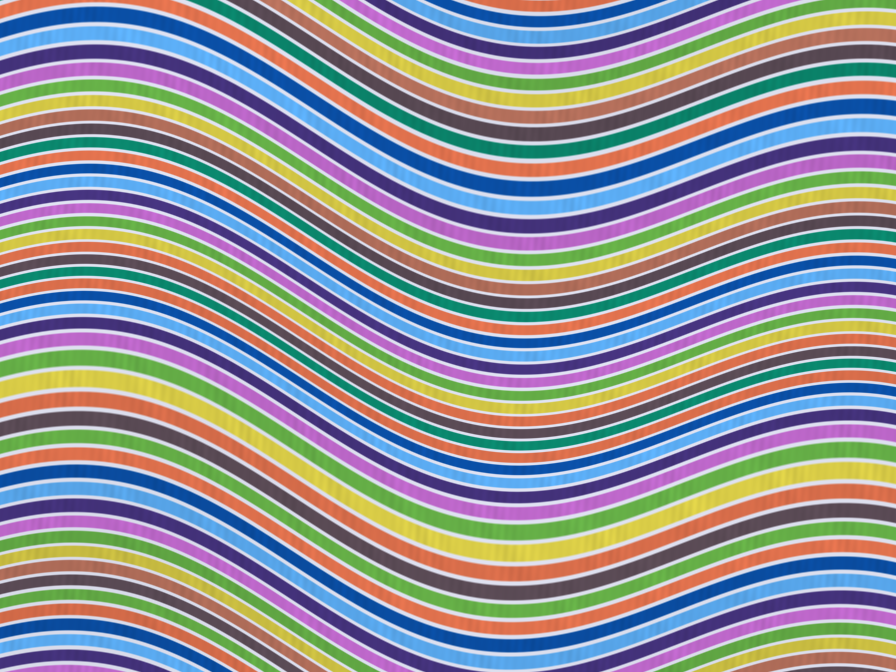
Give the GLSL for this pattern, as a Shadertoy shader.

```glsl
// Crinkled cotton with wavy stripes in ten colours, parted by thin pale lines.

float hash(float n) { return fract(sin(n * 12.9898) * 4375.85); }

float bump(float s, float centre, float width) {
    float d = (s - centre) / width;
    return exp(-d * d);
}

// Depth below the top edge, with the tilted wave straightened out.
float straighten(vec2 p) {
    float x = p.x - 0.165;
    return p.y + 0.165 - 0.12 * x + 0.0938 * cos(5.48 * x + 0.25 * (p.y - 0.5));
}

// Stripe number; the bumps crowd or spread the stripes.
float stripeCoord(float s) {
    return 43.0 * s - 1.27
        - 1.35 * bump(s, 0.391, 0.148)
        + 1.40 * bump(s, 0.747, 0.104)
        - 0.40 * bump(s, 1.042, 0.087);
}

vec3 stripeColour(float id) {
    vec3 palette[10] = vec3[10](
        vec3(0.04, 0.31, 0.65),  // blue
        vec3(0.36, 0.68, 0.96),  // sky
        vec3(0.27, 0.20, 0.49),  // purple
        vec3(0.75, 0.41, 0.80),  // orchid
        vec3(0.40, 0.69, 0.28),  // green
        vec3(0.83, 0.78, 0.27),  // yellow
        vec3(0.71, 0.44, 0.36),  // brown
        vec3(0.35, 0.29, 0.33),  // charcoal
        vec3(0.04, 0.52, 0.42),  // teal
        vec3(0.87, 0.44, 0.30)); // orange
    int slot = int(mod(id, 10.0));
    float cycle = floor(id / 10.0);
    // Some cycles trade brown for orange and teal for green.
    if (slot == 6 && (cycle == 2.0 || cycle == 3.0)) slot = 9;
    if (slot == 8 && cycle >= 3.0) slot = 4;
    return palette[slot] * (0.96 + 0.08 * hash(id + 7.0));
}

// Fine puckers across each stripe, made of layered sines.
float crinkle(float x, float id, float across) {
    float phase = 6.28 * hash(id + 31.0);
    float a = sin(x * 190.0 + phase + 1.5 * across);
    float b = sin(x * 313.0 - phase * 2.0 + 2.0 * sin(x * 23.0 + id));
    float c = sin(x * 47.0 + phase * 3.0);
    return a * b * (0.6 + 0.4 * c);
}

void mainImage(out vec4 fragColor, in vec2 fragCoord) {
    vec2 p = fragCoord / iResolution.y;
    p.y = 1.0 - p.y;

    float n = stripeCoord(straighten(p));
    float id = floor(n + 0.5);
    float across = n - id;

    // Dyed stripe over the pale ground
    float halfWidth = 0.385 + 0.05 * (hash(id) - 0.5);
    float soft = max(0.7 * fwidth(n), 0.07);
    float dyed = 1.0 - smoothstep(-soft, soft, abs(across) - halfWidth);
    vec3 colour = mix(vec3(0.88, 0.89, 0.95), stripeColour(id), dyed);

    // Puckers and soft folds in the cloth
    colour *= 1.0 + 0.055 * dyed * crinkle(p.x, id, across);
    colour *= 0.985 + 0.02 * sin(p.x * 4.0 + 1.0) * sin(p.y * 5.0 + p.x * 2.0);

    fragColor = vec4(clamp(colour, 0.0, 1.0), 1.0);
}
```
